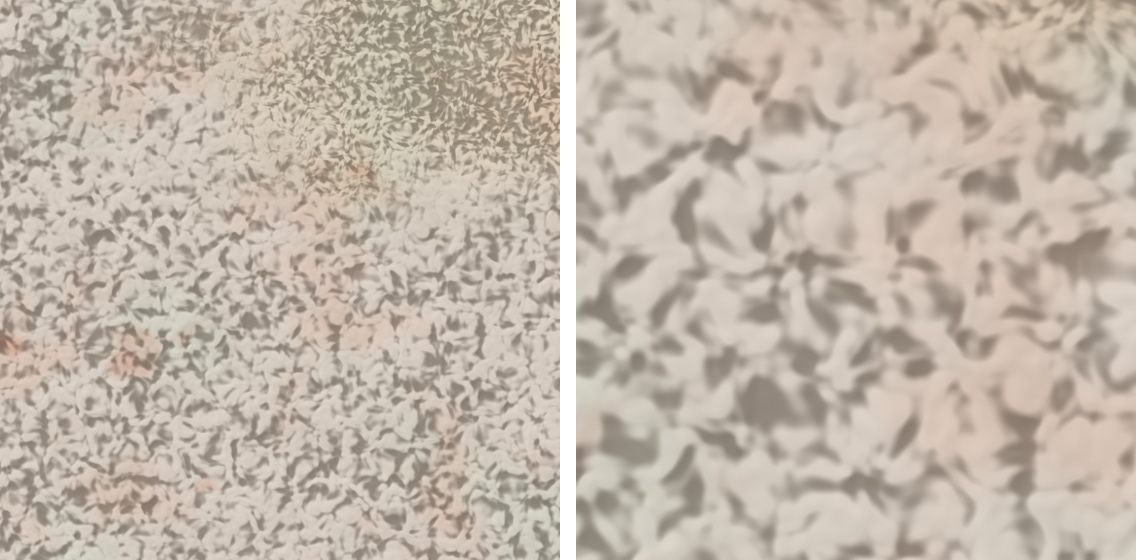
Left, the full canvas; right, a detail of the centre.
Give the GLSL for this texture, as a WebGL 1 fragment shader.

```glsl
precision highp float;
// Weathered plaster: a pale, faintly stained coat with soft taupe flakes worn out of it.
// Warped gradient noise cuts the flakes; broad masks and slanted streaks set how
// densely they gather, with finer and denser wear toward the upper right.

uniform vec2 u_resolution;

#define FLAKE_SCALE 46.0   // flakes per canvas, open areas
#define FINE_SCALE 76.0    // flakes per canvas, worn corner
#define WEAR_BIAS -0.15    // higher wears away more of the coat
#define EDGE_SOFTNESS 0.25 // half width of the flake edge
#define CORNER_WEAR 0.17
#define PATCH_WEAR 0.24
#define STREAK_WEAR 0.32
#define RELIEF 0.07        // light and dark rims beside flakes
#define STAIN 0.75         // strength of the pink and rust stains

const vec3 PALE_COAT = vec3(0.835, 0.797, 0.755);
const vec3 WORN_BASE = vec3(0.572, 0.532, 0.487);
const vec3 PINK_TINT = vec3(1.01, 0.945, 0.925);
const vec3 RUST_TINT = vec3(0.98, 0.83, 0.78);
const vec3 COOL_TINT = vec3(0.975, 1.005, 1.0);
const vec3 OCHRE_TINT = vec3(1.0, 0.99, 0.945);

vec2 hash22(vec2 p) {
  vec3 q = fract(p.xyx * vec3(0.1031, 0.1030, 0.0973));
  q += dot(q, q.yzx + 33.33);
  return fract((q.xx + q.yz) * q.zy);
}

// Dot of the lattice gradient at a cell corner with the offset to it
float cornerSlope(vec2 cell, vec2 offset) {
  vec2 gradient = hash22(cell + 71.0) * 2.0 - 1.0;
  return dot(normalize(gradient + 0.0001), offset);
}

float gradientNoise(vec2 p) {
  vec2 i = floor(p);
  vec2 f = p - i;
  vec2 u = f * f * f * (f * (f * 6.0 - 15.0) + 10.0);
  vec2 e = vec2(1.0, 0.0);
  float low = mix(cornerSlope(i, f), cornerSlope(i + e, f - e), u.x);
  float high = mix(cornerSlope(i + e.yx, f - e.yx), cornerSlope(i + 1.0, f - 1.0), u.x);
  return mix(low, high, u.y);
}

// Two octaves give ragged flakes with small side lobes
float flakes(vec2 p) {
  return 0.78 * gradientNoise(p) + 0.42 * gradientNoise(p * 1.93 + 17.3);
}

float grain(vec2 p, float fine) {
  return mix(flakes(p * FLAKE_SCALE), flakes(p * FINE_SCALE + 9.0), fine);
}

// Elongated noise, climbing gently to the right
float streaks(vec2 p) {
  vec2 along = normalize(vec2(0.86, 0.5));
  vec2 q = vec2(dot(p, along), dot(p, vec2(-along.y, along.x)));
  return 0.75 * gradientNoise(q * vec2(5.0, 12.0) + 3.7)
       + 0.5 * gradientNoise(q * vec2(13.0, 25.0) + 41.0);
}

void main() {
  vec2 uv = gl_FragCoord.xy / u_resolution;
  vec2 p = gl_FragCoord.xy / min(u_resolution.x, u_resolution.y);

  // Broad layout of the wear
  float wobble = gradientNoise(p * 5.0 + 60.0);
  float corner = smoothstep(0.28, 0.62, uv.x + 0.25 * wobble)
               * smoothstep(0.54, 0.76, uv.y + 0.16 * wobble);
  float leftEdge = 1.0 - smoothstep(0.0, 0.18, uv.x + 0.1 * wobble);
  float patches = gradientNoise(p * 3.3 + 12.0) + 0.5 * gradientNoise(p * 8.0 + 30.0);
  float density = WEAR_BIAS + CORNER_WEAR * corner + 0.09 * leftEdge
                + PATCH_WEAR * patches + STREAK_WEAR * streaks(p) * (1.0 - 0.5 * corner);

  // Flakes, with the lookup bent so their outlines curl
  vec2 bend = vec2(gradientNoise(p * 24.0), gradientNoise(p * 24.0 + 53.0));
  vec2 bent = p + 0.014 * bend;
  float cut = grain(bent, corner);
  float worn = smoothstep(-EDGE_SOFTNESS, EDGE_SOFTNESS, cut + density);
  float rim = cut - grain(bent + vec2(-0.003, 0.004), corner);

  // Coat and base tones, each slightly uneven
  float mottle = gradientNoise(p * 11.0 + 5.0) + 0.6 * gradientNoise(p * 95.0);
  vec3 coat = PALE_COAT + 0.03 * mottle;
  vec3 base = WORN_BASE + 0.05 * gradientNoise(p * 15.0 + 80.0) + 0.03 * corner;
  vec3 color = mix(coat, base, worn);
  color -= RELIEF * clamp(rim, -0.4, 0.4);

  // Stains
  float blush = gradientNoise(p * 4.2 + 22.0) + 0.5 * gradientNoise(p * 13.0 + 7.0);
  float rust = gradientNoise(p * 6.5 + 91.0) + 0.4 * gradientNoise(p * 19.0 + 2.0);
  float cool = gradientNoise(p * 3.6 + 35.0);
  color *= mix(vec3(1.0), PINK_TINT, STAIN * smoothstep(0.0, 0.5, blush));
  color *= mix(vec3(1.0), RUST_TINT, STAIN * smoothstep(0.36, 0.72, rust));
  color *= mix(vec3(1.0), COOL_TINT, smoothstep(0.05, 0.45, cool));
  color *= mix(vec3(1.0), OCHRE_TINT, corner);

  gl_FragColor = vec4(clamp(color, 0.0, 1.0), 1.0);
}
```
